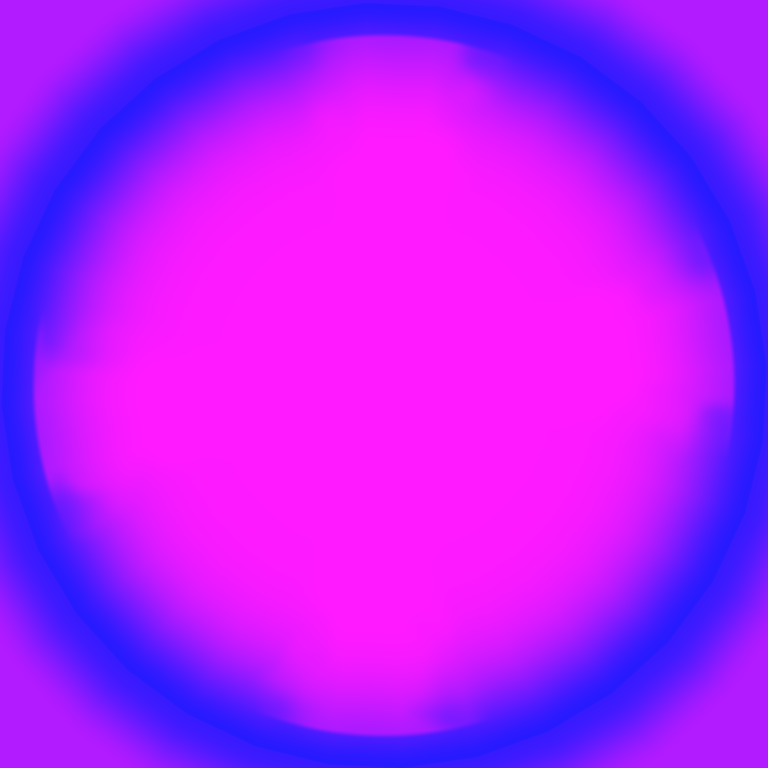
This texture map is drawn by a WebGL 2 fragment shader. Its source:

```glsl
#version 300 es
precision highp float;
// A magenta disc with a soft blue rim, four lit edge patches and violet corners.

uniform vec2 u_resolution;
out vec4 fragColor;

const float PI = 3.14159265;
const vec2 CENTER = vec2(0.5, 0.498);
const float RIM_RADIUS = 0.4985;
const float FACETS = 32.0;
const float FACET_SHIFT = 0.26;

const float GREEN = 0.1;
const float BLUE = 1.0;
const float RIM_RED = 0.15;
const float OUTER_RIM_RED = 0.22;
const float CORNER_RED = 0.70;
const float INNER_FADE = 0.095;
const float OUTER_FADE = 0.11;

const float PATCH_DEPTH = 0.041;
const float PATCH_HALF_ANGLE = 0.27;
const float PATCH_LIFT = 0.34;
const float PATCH_FADE = 0.07;
const float SMUDGE = 0.06;
const float NOISE_SCALE = 26.0;

float hash(vec2 p) {
    vec3 q = fract(vec3(p.xyx) * 0.1031);
    q += dot(q, q.yzx + 33.33);
    return fract((q.x + q.y) * q.z);
}

float valueNoise(vec2 p) {
    vec2 cell = floor(p);
    vec2 f = fract(p);
    f = f * f * (3.0 - 2.0 * f);
    float low = mix(hash(cell), hash(cell + vec2(1.0, 0.0)), f.x);
    float high = mix(hash(cell + vec2(0.0, 1.0)), hash(cell + 1.0), f.x);
    return mix(low, high, f.y);
}

// Depth below the faceted rim, positive inside
float rimDepth(float radius, float angle) {
    float stepAngle = 2.0 * PI / FACETS;
    float fold = (fract(angle / stepAngle - FACET_SHIFT) - 0.5) * stepAngle;
    return RIM_RADIUS * cos(0.5 * stepAngle) - radius * cos(fold);
}

// Angle from the middle of the nearest lit patch
float patchAngle(float angle) {
    float quarter = 0.5 * PI;
    float t = angle - 0.045 - 0.1 * cos(2.0 * angle);
    return abs(t - quarter * floor(t / quarter + 0.5));
}

float innerRed(float depth, float radius, float angle, vec2 p) {
    float d = max(depth, 0.0);
    float red = 1.0 - (1.0 - RIM_RED) * exp(-pow(d / INNER_FADE, 1.7));

    // Lit patches with ragged ends
    float wobble = valueNoise(p * NOISE_SCALE + 40.0) - 0.5;
    float t = patchAngle(angle) + 0.12 * wobble;
    float span = 1.0 - smoothstep(PATCH_HALF_ANGLE - 0.14, PATCH_HALF_ANGLE + 0.12, t);
    float below = RIM_RADIUS - radius - PATCH_DEPTH;
    float edge = smoothstep(-0.003, 0.006, below);
    red += PATCH_LIFT * span * edge * exp(-max(below, 0.0) / PATCH_FADE);

    // Faint smudges where the patches end
    vec2 smudge = vec2((t - PATCH_HALF_ANGLE) / 0.06, (below - 0.02) / 0.022);
    return min(red - SMUDGE * exp(-dot(smudge, smudge)), 1.0);
}

float outerRed(float depth) {
    return mix(OUTER_RIM_RED, CORNER_RED, smoothstep(0.0, OUTER_FADE, -depth));
}

void main() {
    vec2 p = gl_FragCoord.xy / u_resolution - CENTER;
    float radius = length(p);
    float angle = atan(p.y, p.x);
    float depth = rimDepth(radius, angle);

    float pixel = 1.0 / min(u_resolution.x, u_resolution.y);
    float inside = smoothstep(-pixel, pixel, depth);
    float red = mix(outerRed(depth), innerRed(depth, radius, angle, p), inside);
    fragColor = vec4(red, GREEN, BLUE, 1.0);
}
```
